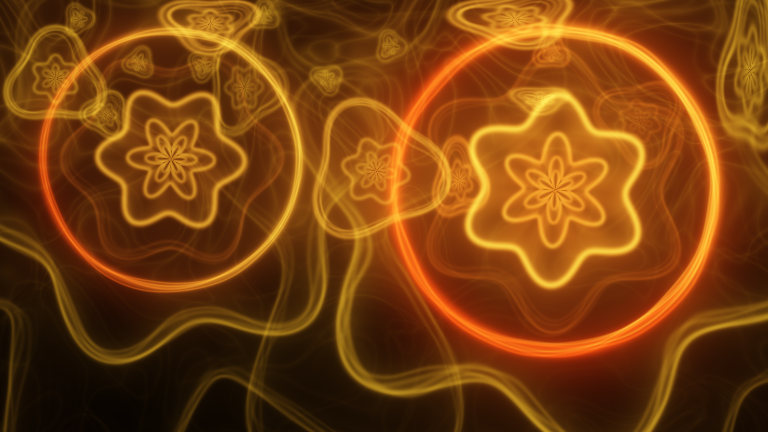
Write a WebGL 2 fragment shader that draws this background.

```glsl
#version 300 es
precision highp float;
uniform vec2 u_resolution;
out vec4 fragColor;

const vec3 GOLD = vec3(1, .53, .1), AMBER = vec3(1, .34, .06), EMBER = vec3(1, .13, .02);
const vec3 BROWN = vec3(1, .38, .08), OLIVE = vec3(.8, .52, .08);

vec2 hashGradient(vec2 cell) {
  vec2 h = vec2(dot(cell, vec2(127.1, 311.7)), dot(cell, vec2(269.5, 183.3)));
  return 2. * fract(sin(h) * 43758.5) - 1.;
}

float gradientNoise(vec2 p) {
  vec2 i = floor(p), f = fract(p), e = vec2(1, 0);
  vec2 u = f * f * f * (f * (f * 6. - 15.) + 10.);
  float low = mix(dot(hashGradient(i), f), dot(hashGradient(i + e), f - e), u.x);
  float high = mix(dot(hashGradient(i + e.yx), f - e.yx), dot(hashGradient(i + 1.), f - 1.), u.x);
  return mix(low, high, u.y);
}

float line(float d, float width) { return exp(-d * d / (width * width)); }
float halo(float d, float width) { return exp(-abs(d) / width); }

// Folded sheet: crisp outside edge, slow fade inward
float veil(float d, float width) { return exp(min(d, 0.) / width - max(d, 0.) / (.15 * width)); }

// Approximate distance to a ring with a cosine-shaped radius
float lobedRing(vec2 q, float radius, float swell, float lobes, float turn) {
  float a = lobes * (atan(q.y, q.x) - radians(turn)), r = length(q);
  float slope = lobes * swell * sin(a) / max(r, .5 * radius);
  return (r - radius - swell * cos(a)) * inversesqrt(1. + slope * slope);
}

// Fine strands wandering around an edge
float threads(float d, float width, vec2 q) {
  float sum = 0.;
  for (float k = 0.; k < 4.; k++) {
    float wander = 3. * gradientNoise(q * 5. + k * 7.3) + .5 * (k - 1.5);
    sum += line(d - width * wander, .35 * width);
  }
  return sum;
}

// Nested stars shrinking into a flower
float rosette(vec2 q, float size, float turn) {
  float sum = 0.;
  for (float k = 0.; k < 4.; k++) {
    float d = lobedRing(q, size, size * (.15 + .13 * k), 6., turn);
    float width = .0035 + .022 * size;
    sum += (line(d, width) + .3 * veil(d, 4. * width)) / (1. + .45 * k);
    size *= .53;
  }
  return sum;
}

// Rounded pod holding a small rosette
float pod(vec2 p, float x, float y, vec2 axes, float turn) {
  float size = min(axes.x, axes.y);
  vec2 q = (p - vec2(x, y)) / axes * size;
  if (length(q) > 3. * size) return 0.;
  float d = lobedRing(q, size, .17 * size, 3., turn);
  float shell = .7 * line(d, .0045) + .4 * threads(d + .01, .008, q) + .3 * veil(d, .25 * size);
  return shell + .65 * rosette(q, .46 * size, turn) + .25 * line(length(q), .8 * size);
}

// Wide wavy ribbon around a disc
float ribbon(vec2 q, float radius, float swell, float turn, float width) {
  float d = lobedRing(q, radius, swell, 6., turn);
  return .5 * veil(d, 2. * width) + .45 * line(d + .2 * width, .3 * width)
    + .3 * threads(d + width, width, q) + .12 * halo(d, 5. * width);
}

// Glowing hoop with bright strands
float hoop(vec2 q, float radius, float width) {
  float d = length(q) - radius;
  return .9 * line(d, width) + .55 * threads(d, .6 * width, q) + .22 * halo(d, 3.5 * width);
}

void main() {
  vec2 p = gl_FragCoord.xy / u_resolution.y;
  vec2 warp = vec2(gradientNoise(p * 4.), gradientNoise(p * 4. + 19.));
  vec2 w = p + .012 * warp;
  vec2 left = p - vec2(.396, .632), right = p - vec2(1.285, .56);
  vec2 softLeft = left + w - p, softRight = right + w - p;
  float rl = length(left), rr = length(right), upper = smoothstep(.15, .85, p.y);

  // Smoky ground and warm pools of light
  float smoke = .7 + .7 * gradientNoise(p * 3. + 2. * warp);
  float brown = smoke * (.035 + .17 * upper + .05 * smoothstep(.5, 1.3, p.x));
  brown += .22 * line(rl, .28) + .38 * line(rr, .32) + .22 * line(length(p - vec2(.86, .62)), .2);
  float amber = .22 * line(rl, .13) + .75 * line(rr, .18);
  float ember = .24 * halo(rr - .377, .09) + .09 * halo(rl - .297, .08);
  float gold = 0., olive = 0.;

  // Fine wisps, denser toward the top
  for (float k = 0.; k < 3.; k++) {
    float n = gradientNoise(p * (2.5 + 1.7 * k) + warp * 1.8 + 11. * k);
    olive += (.03 + .16 * upper) * (halo(n, .025) + .4 * halo(n - .12, .02));
  }

  // Wavy ribbons, fading as they climb
  float fade = mix(1., .25, smoothstep(.3, .7, p.y));
  olive += fade * .75 * ribbon(softLeft, .44, .056, -110., .014);
  olive += fade * .95 * ribbon(softRight, .556, .083, -138., .017);
  olive += fade * .3 * ribbon(softLeft, .729, .208, -107., .012);
  olive += fade * .3 * ribbon(softRight, .787, .139, -76., .012);
  amber += .3 * ribbon(softRight, .289, .042, -31., .011);
  brown += .22 * ribbon(softLeft, .235, .025, -60., .01);

  // Pods between, inside and above the hoops
  gold += .85 * pod(w, .868, .606, vec2(.15), 110.);
  gold += .85 * pod(w, .486, .945, vec2(.105, .06), 150.);
  gold += pod(w, 1.195, .957, vec2(.13, .06), 170.);
  gold += .75 * pod(w, 1.25, .77, vec2(.06, .03), 30.);
  amber += .8 * pod(w, 1.065, .583, vec2(.06, .085), 100.);
  amber += .3 * pod(w, 1.48, .72, vec2(.095), 40.);
  amber += .5 * pod(w, 1.278, .88, vec2(.038), 90.);
  olive += .75 * pod(w, .127, .82, vec2(.107), 90.);
  olive += .45 * pod(w, .567, .796, vec2(.085, .1), 120.);
  olive += .8 * pod(w, 1.736, .838, vec2(.065, .19), 80.);
  olive += .45 * pod(w, .243, .734, vec2(.052), 60.);
  for (float k = 0.; k < 6.; k++)
    olive += .4 * pod(w, .18 + .145 * k, .885 + .08 * sin(2.3 * k + 1.2), vec2(.033), 70. * k);

  // Large stars
  gold += 1.15 * rosette(left, .148, -2.);
  amber += .35 * halo(lobedRing(right, .192, .028, 6., 87.), .035);
  vec3 starTint = mix(AMBER, GOLD, smoothstep(.08, .18, rr));
  vec3 color = starTint * 1.9 * rosette(right, .192, 87.);

  // Hoops, shifting from red to gold around their rims
  vec3 leftTint = mix(EMBER, GOLD, smoothstep(-.45, .25, left.x + .3 * left.y));
  vec3 rightTint = mix(EMBER, AMBER, .7 * smoothstep(-.1, .45, right.x + right.y));
  color += leftTint * 1.1 * hoop(left, .297, .01) + rightTint * 2.1 * hoop(right, .372, .015);
  gold += .7 * threads(rr - .365, .007, right) * smoothstep(-.3, .3, right.x);

  color += GOLD * gold + AMBER * amber + EMBER * ember + BROWN * brown + OLIVE * olive;
  fragColor = vec4(1. - exp(-color), 1);
}
```
